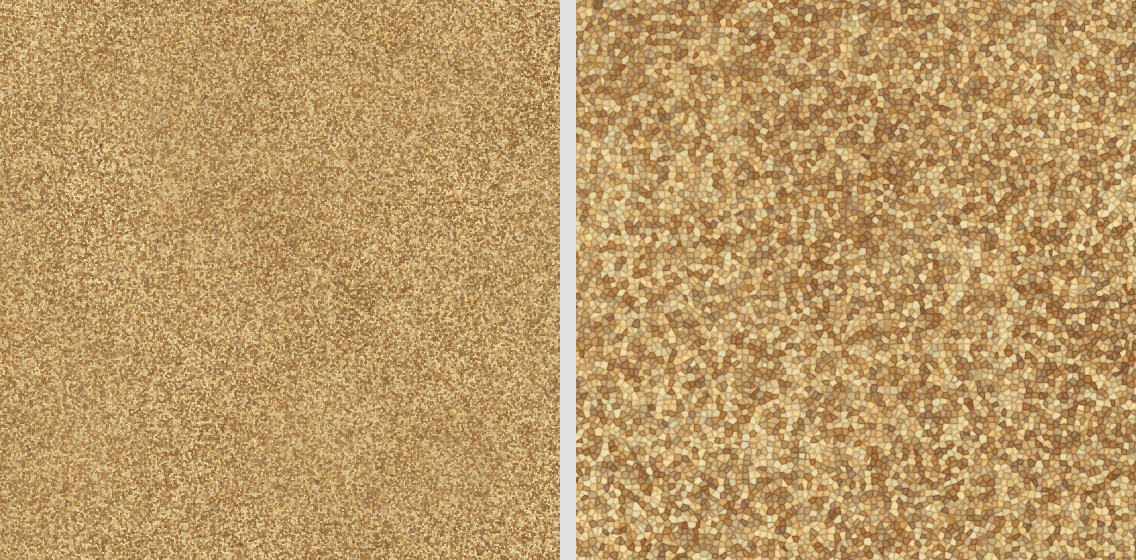
Left, the full canvas; right, a detail of the centre.
A WebGL 2 fragment shader for this texture:

```glsl
#version 300 es
precision highp float;
precision highp int;
// Fine golden sand: packed tiny grains, soft drifts of tone, rare specks and twigs.

uniform vec2 u_resolution;
out vec4 fragColor;

const float GRAINS = 275.0;        // grains across the canvas
const float JITTER = 0.95;         // irregularity of grain centres
const float GAP_WIDTH = 0.5;       // shaded rim between grains
const float GAP_SHADE = 0.42;
const float GAP_MEAN = 0.48;       // average of the rim profile
const float TONE_SPREAD = 0.27;    // expected deviation of the raw tone
const float DRIFT_AMOUNT = 0.25;   // broad light and dark patches
const float PALE_CHANCE = 0.004;   // rare whitish grains
const vec3 WARM_TINT = vec3(0.030, -0.004, -0.040);
const vec3 PALE_COLOR = vec3(0.95, 0.90, 0.76);
const vec3 SPECK_COLOR = vec3(0.36, 0.24, 0.14);
const vec3 TWIG_COLOR = vec3(0.45, 0.30, 0.16);
const int SPECKS = 12;
const int TWIGS = 4;
const int SUBSAMPLES = 2;          // per axis

// Sand colours from dark to light, placed by their cumulative share
const int STOPS = 8;
const vec3 SAND[STOPS] = vec3[STOPS](
    vec3(0.46, 0.28, 0.14), vec3(0.56, 0.38, 0.22), vec3(0.64, 0.49, 0.31),
    vec3(0.69, 0.54, 0.33), vec3(0.75, 0.62, 0.42), vec3(0.82, 0.69, 0.47),
    vec3(0.88, 0.80, 0.58), vec3(0.95, 0.90, 0.72));
const float SHARE[STOPS] = float[STOPS](0.0, 0.035, 0.15, 0.32, 0.55, 0.805, 0.955, 1.0);

// Integer hash giving three values in 0..1
vec3 hash3(vec2 cell, uint seed) {
    uvec3 v = uvec3(uvec2(ivec2(cell) + 4096), seed);
    v = v * 1664525u + 1013904223u;
    v.x += v.y * v.z; v.y += v.z * v.x; v.z += v.x * v.y;
    v ^= v >> 16u;
    v.x += v.y * v.z; v.y += v.z * v.x; v.z += v.x * v.y;
    return vec3(v >> 8u) / 16777216.0;
}

float valueNoise(vec2 p, uint seed) {
    vec2 i = floor(p), f = fract(p);
    f = f * f * (3.0 - 2.0 * f);
    float low = mix(hash3(i, seed).x, hash3(i + vec2(1, 0), seed).x, f.x);
    float high = mix(hash3(i + vec2(0, 1), seed).x, hash3(i + vec2(1, 1), seed).x, f.x);
    return mix(low, high, f.y);
}

// Centred sum of octaves: broad patches down to clumps of grains
float drift(vec2 p) {
    float sum = 0.0, weight = 0.28, scale = 5.0;
    for (uint octave = 0u; octave < 4u; octave++) {
        sum += weight * (valueNoise(p * scale, 20u + octave) - 0.5);
        scale *= 2.5;
    }
    return sum;
}

// Nearest grain: x = tone, y = warmth, z = whether it is pale
vec3 grain(vec2 p) {
    vec2 home = floor(p), nearestCell = home;
    float nearest = 9.0, second = 9.0;
    for (int y = -1; y <= 1; y++)
    for (int x = -1; x <= 1; x++) {
        vec2 cell = home + vec2(x, y);
        vec2 centre = cell + 0.5 + JITTER * (hash3(cell, 1u).xy - 0.5);
        float d = distance(p, centre);
        if (d < nearest) { second = nearest; nearest = d; nearestCell = cell; }
        else second = min(second, d);
    }
    vec3 kind = hash3(nearestCell, 2u);
    float body = smoothstep(0.0, GAP_WIDTH, second - nearest);
    return vec3(kind.x + GAP_SHADE * (body - GAP_MEAN), kind.y - 0.5, body * step(kind.z, PALE_CHANCE));
}

vec3 sandRamp(float share) {
    vec3 color = SAND[0];
    for (int i = 1; i < STOPS; i++)
        color = mix(color, SAND[i], clamp((share - SHARE[i - 1]) / (SHARE[i] - SHARE[i - 1]), 0.0, 1.0));
    return color;
}

float segmentDistance(vec2 p, vec2 halfAxis) {
    return length(p - halfAxis * clamp(dot(p, halfAxis) / dot(halfAxis, halfAxis), -1.0, 1.0));
}

void main() {
    float pixel = 1.0 / u_resolution.y;
    vec2 p = gl_FragCoord.xy * pixel;

    // Grains averaged over the pixel
    vec3 grains = vec3(0.0);
    for (int y = 0; y < SUBSAMPLES; y++)
    for (int x = 0; x < SUBSAMPLES; x++) {
        vec2 offset = (vec2(x, y) + 0.5) / float(SUBSAMPLES) - 0.5;
        grains += grain((p + offset * pixel) * GRAINS);
    }
    grains /= float(SUBSAMPLES * SUBSAMPLES);

    // Tone to cumulative share, with calmer and coarser zones
    float contrast = mix(0.8, 1.15, valueNoise(p * 6.0, 40u));
    float tone = (grains.x - 0.5) * contrast + DRIFT_AMOUNT * drift(p);
    vec3 color = sandRamp(1.0 / (1.0 + exp(-1.7 * tone / TONE_SPREAD)));
    color += WARM_TINT * 2.0 * grains.y;
    color = mix(color, PALE_COLOR, 0.8 * grains.z);

    // Scattered dark specks with ragged outlines
    vec2 aspect = vec2(u_resolution.x * pixel, 1.0);
    for (int i = 0; i < SPECKS; i++) {
        vec3 h = hash3(vec2(i, 0), 50u);
        float d = distance(p, h.xy * aspect) + 0.004 * (valueNoise(p * 220.0, 51u) - 0.5);
        float radius = mix(0.002, 0.005, h.z);
        color = mix(color, SPECK_COLOR, 0.6 * (1.0 - smoothstep(radius - pixel, radius + pixel, d)));
    }

    // Thin half-buried twigs
    for (int i = 0; i < TWIGS; i++) {
        vec3 h = hash3(vec2(i, 1), 60u);
        float angle = 6.2832 * h.z;
        float d = segmentDistance(p - h.xy * aspect, 0.014 * vec2(cos(angle), sin(angle)));
        color = mix(color, TWIG_COLOR, 0.5 * (1.0 - smoothstep(0.001 - 0.5 * pixel, 0.001 + pixel, d)));
    }

    fragColor = vec4(clamp(color, 0.0, 1.0), 1.0);
}
```
